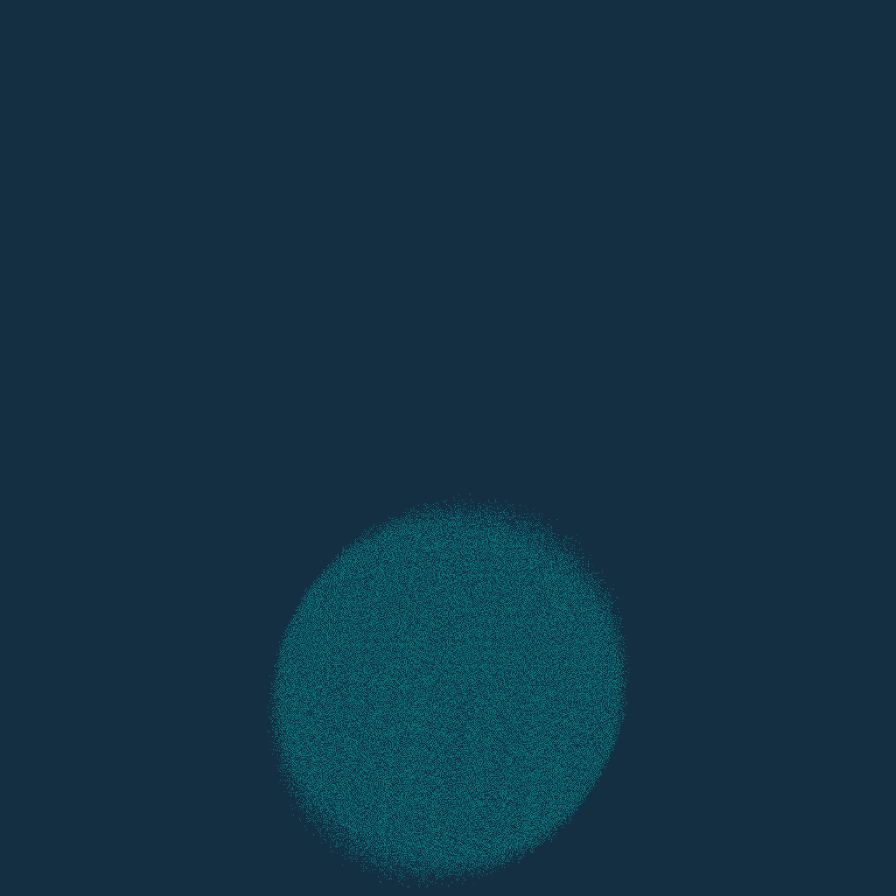
A WebGL 1 fragment shader for this background:

```glsl
precision highp float;
// A tilted oval of fine teal stipple, low on a flat dark navy ground.

uniform vec2 u_resolution;

float hash(vec2 p) {
  return fract(sin(dot(p, vec2(12.9898, 78.233))) * 43758.5453);
}

// Evenly spread grain: each cell's hash less a part of its neighbours'
float grain(vec2 cell) {
  float around = hash(cell + vec2(1.0, 0.0)) + hash(cell - vec2(1.0, 0.0))
               + hash(cell + vec2(0.0, 1.0)) + hash(cell - vec2(0.0, 1.0));
  return smoothstep(-0.62, 0.62, hash(cell) - 0.5 - 0.2 * (around - 2.0));
}

// Share of cells filled: crisp on the flanks, fraying at the long ends
float ovalCoverage(vec2 p) {
  vec2 longAxis = normalize(vec2(0.46, 0.89));
  vec2 q = p - vec2(0.501, 0.228);
  q = vec2(dot(q, vec2(longAxis.y, -longAxis.x)) / 0.197,
           dot(q, longAxis) / 0.228);
  float r = length(q);
  float along = q.y * q.y / max(r * r, 0.0001);
  float softness = mix(0.05, 0.23, along);
  return 0.5 * (1.0 - smoothstep(1.0 - softness, 1.0, r));
}

// One stipple cell, either filled or empty
float stipple(vec2 uv) {
  vec2 cell = floor(uv * 1024.0);
  return grain(cell) < ovalCoverage((cell + 0.5) / 1024.0) ? 1.0 : 0.0;
}

void main() {
  // Average four samples per fragment to soften the dots
  float filled = 0.0;
  for (int i = 0; i < 2; i++) {
    for (int j = 0; j < 2; j++) {
      vec2 offset = vec2(float(i), float(j)) * 0.5 - 0.25;
      filled += 0.25 * stipple((gl_FragCoord.xy + offset) / u_resolution);
    }
  }

  vec3 navy = vec3(0.073, 0.183, 0.253);
  vec3 teal = vec3(0.02, 0.455, 0.475);
  gl_FragColor = vec4(mix(navy, teal, filled), 1.0);
}
```
